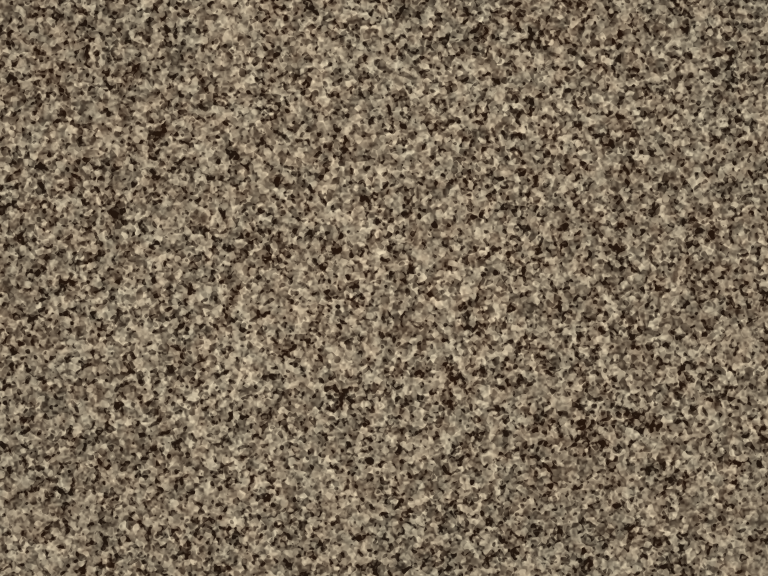
Write a Shadertoy shader that draws this texture.

```glsl
// Polished brown granite: fine packed grains, dark mica specks and pale feldspar flecks.
#define GRAINS 112.0       // mineral grains per canvas height
#define SPECKS 132.0       // dark speck cells per canvas height
#define FLECKS 42.0        // pale fleck cells per canvas height
#define FLECK_CHANCE 0.25
#define SPECK_LEVEL 0.345  // higher gives more dark area
#define SPECK_DEPTH 0.48
#define BASE_TONE 0.64
#define CONTRAST 1.2
#define DARK_BROWN vec3(0.19, 0.14, 0.10)
#define PALE_TAN vec3(0.70, 0.64, 0.54)

float hash(vec2 p) {
    vec3 q = fract(p.xyx * 0.1031);
    q += dot(q, q.yzx + 33.33);
    return fract((q.x + q.y) * q.z);
}

vec2 hash2(vec2 p) {
    return vec2(hash(p + 17.3), hash(p + 71.9));
}

float noise(vec2 p) {
    vec2 cell = floor(p), f = fract(p);
    f = f * f * (3.0 - 2.0 * f);
    return mix(mix(hash(cell), hash(cell + vec2(1, 0)), f.x),
               mix(hash(cell + vec2(0, 1)), hash(cell + vec2(1, 1)), f.x), f.y);
}

mat2 rotation(float angle) {
    float c = cos(angle), s = sin(angle);
    return mat2(c, s, -s, c);
}

// Random grain tones, blended softly where Voronoi grains meet
float grainTone(vec2 p) {
    vec2 cell = floor(p);
    float total = 0.0, weight = 0.0;
    for (int y = -1; y <= 1; y++)
    for (int x = -1; x <= 1; x++) {
        vec2 id = cell + vec2(x, y);
        vec2 d = id + hash2(id) - p;
        float w = exp(-14.0 * dot(d, d));
        total += w * hash(id + 5.7);
        weight += w;
    }
    return total / weight;
}

// Coverage of irregular rounded pale crystals
float paleFleck(vec2 p) {
    vec2 id = floor(p);
    vec2 d = fract(p) - mix(vec2(0.32), vec2(0.68), hash2(id));
    float radius = mix(0.13, 0.28, hash(id + 3.1));
    float wobble = 0.16 * (noise(p * 5.0 + 40.0) - 0.5);
    float present = step(hash(id + 9.4), FLECK_CHANCE);
    return present * smoothstep(0.07, -0.07, length(d) + wobble - radius);
}

vec3 granite(vec2 p) {
    // Ragged grain outlines
    vec2 warp = vec2(noise(p * 170.0), noise(p * 170.0 + 60.0)) - 0.5;
    vec2 q = rotation(0.5) * (p + 0.003 * warp) + 3.0;

    // Faint mottling, packed grains and fine crystalline texture
    float mottle = 0.5 * noise(p * 5.0 + 8.0) + 0.5 * noise(q * 17.0) - 0.5;
    float tone = BASE_TONE + 0.12 * mottle;
    tone += 0.66 * (grainTone(q * GRAINS) - 0.5);
    tone += 0.56 * (noise(rotation(0.9) * q * 215.0 + 31.0) - 0.5);

    // Small dark specks, loosely gathered
    vec2 r = rotation(1.1) * p + 7.0;
    float speck = 0.62 * noise(r * SPECKS) + 0.38 * noise(q * SPECKS * 1.7);
    speck += 0.14 * (noise(r * 30.0 + 12.0) - 0.5);
    tone -= SPECK_DEPTH * smoothstep(SPECK_LEVEL + 0.07, SPECK_LEVEL - 0.07, speck);

    // Pale crystals with an uneven face
    float paleTone = 0.76 + 0.28 * hash(floor(q * FLECKS)) + 0.3 * (noise(q * 190.0) - 0.5);
    tone = mix(tone, paleTone, 0.75 * paleFleck(q * FLECKS));

    tone = 0.57 + CONTRAST * (tone - 0.57);
    vec3 color = mix(DARK_BROWN, PALE_TAN, max(tone, -0.1));

    // Slight drift between warm and grey-green minerals
    float warmth = 0.7 * noise(q * 55.0 + 90.0) + 0.3 * noise(p * 4.0 + 20.0) - 0.5;
    return color + warmth * vec3(0.03, -0.004, -0.016);
}

void mainImage(out vec4 fragColor, in vec2 fragCoord) {
    // Four samples per pixel smooth the grain edges
    vec3 color = vec3(0.0);
    for (int i = 0; i < 4; i++) {
        vec2 offset = vec2(i % 2, i / 2) * 0.5 - 0.25;
        color += 0.25 * granite((fragCoord + offset) / iResolution.y);
    }

    // Gentle falloff of light toward the corners
    vec2 centered = fragCoord / iResolution.xy - 0.5;
    color *= 1.02 - 0.14 * dot(centered, centered);
    fragColor = vec4(clamp(color, 0.0, 1.0), 1.0);
}
```
